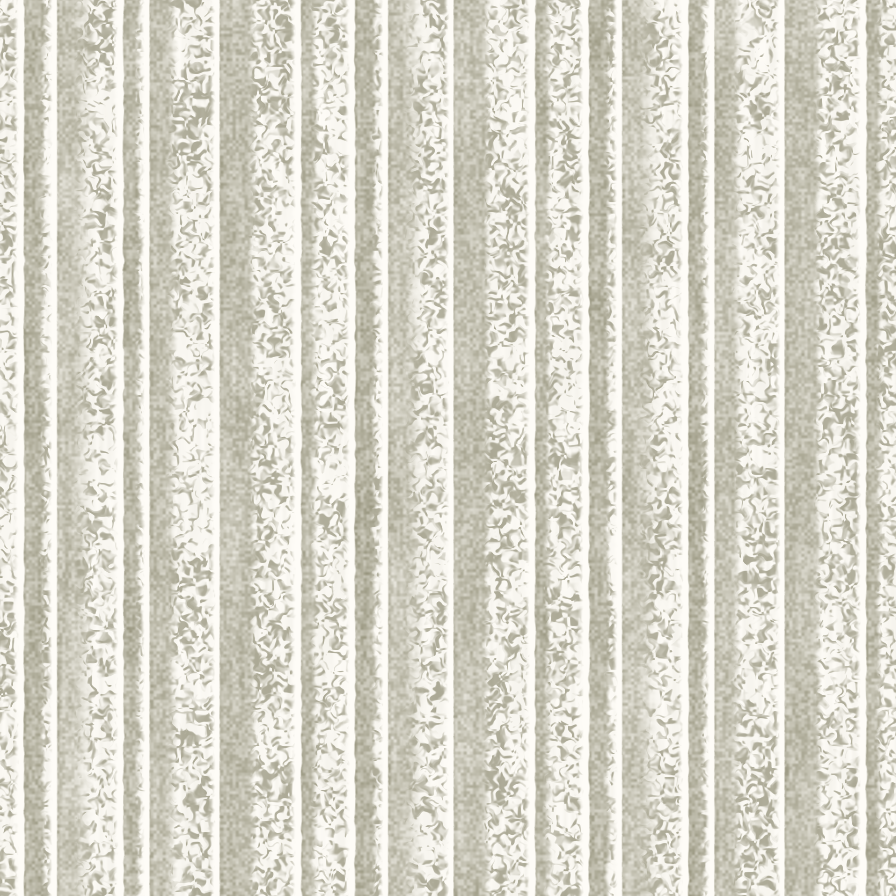
Write a three.js fragment shader that draws this texture.

```glsl
// Vertical pleats in beige and white: each has a shaded left side, a speckled
// face and a clean bright right rim. Six pleat kinds form a group; three groups
// span the canvas, the middle one lacking its third and fourth pleat.

#define SPAN 766.0          // canvas width in design units
#define GROUP 283.0         // width of a full group
#define SKIP_AT 85.0        // where the short group jumps ahead
#define SKIP 83.0           // width left out of the short group
#define OFFSET 0.0247       // left margin before the first group
#define SPECK_SIZE 3.1
#define SPECK_INK 0.85
#define GRAIN 0.50
#define WHITE vec3(0.995, 0.987, 0.967)
#define DARK vec3(0.65, 0.64, 0.56)

varying vec2 vUv;

float hash(vec2 p) {
  p = fract(p * vec2(0.1031, 0.1137));
  p += dot(p, p.yx + 33.33);
  return fract((p.x + p.y) * p.x * 17.0);
}

float noise(vec2 p) {
  vec2 i = floor(p), f = fract(p);
  f = f * f * (3.0 - 2.0 * f);
  return mix(mix(hash(i), hash(i + vec2(1.0, 0.0)), f.x),
             mix(hash(i + vec2(0.0, 1.0)), hash(i + vec2(1.0, 1.0)), f.x), f.y);
}

// Position inside a group; the short middle group skips two pleats
float groupPosition(float u) {
  float shortEnd = 2.0 * GROUP - SKIP;
  if (u >= shortEnd) return u - shortEnd;
  if (u < GROUP) return u;
  float q = u - GROUP;
  return q < SKIP_AT ? q : q + SKIP;
}

void main() {
  vec2 p = vUv * SPAN;
  float q = groupPosition(fract(vUv.x - OFFSET) * SPAN);

  // Pleat kinds: width, shaded width, softness of the shade, darkness
  vec4 kinds[6];
  kinds[0] = vec4(29.0, 18.0, 2.5, 0.76);
  kinds[1] = vec4(56.0, 22.0, 11.0, 0.62);
  kinds[2] = vec4(23.0, 14.5, 2.5, 0.76);
  kinds[3] = vec4(60.0, 20.0, 5.0, 0.66);
  kinds[4] = vec4(69.0, 29.0, 3.5, 0.66);
  kinds[5] = vec4(46.0, 12.5, 3.0, 0.74);

  // Find the pleat under this point
  vec4 pleat = kinds[0];
  float start = 0.0, d = q;
  for (int i = 0; i < 6; i++) {
    if (q >= start) {
      pleat = kinds[i];
      d = q - start;
    }
    start += kinds[i].x;
  }

  // Wear: broad patches, upright fibres, fine grain and curled specks
  float patches = noise(p * vec2(0.045, 0.022) + 7.0);
  float fibres = noise(p * vec2(0.30, 0.018) + 41.0);
  float grain = noise(p / 2.6 + 90.0);
  vec2 curl = vec2(noise(p * 0.16 + 13.0), noise(p * 0.16 + 57.0));
  float speck = noise(p / SPECK_SIZE + 2.5 * curl);
  speck = smoothstep(0.34, 0.90, speck + 0.35 * (patches - 0.5));

  // Shaded side with a crisp left edge and a frayed right edge
  float narrow = step(0.7, pleat.w);
  float fray = noise(vec2(p.x * 0.03, p.y * 0.14));
  float fine = noise(p * vec2(0.12, 0.30) + 23.0);
  float left = smoothstep(0.0, 2.0, d - 1.6 * narrow * fray);
  float edge = pleat.y + 3.0 * (fray - 0.5) + 4.0 * (fine - 0.5);
  float shade = left * (1.0 - smoothstep(edge - pleat.z, edge + pleat.z, d));
  float crease = left * (1.0 - smoothstep(1.5, 5.0, d));

  // Specks thin out towards the bright right rim
  float rim = smoothstep(pleat.x - 8.0, pleat.x - 3.0, d + 2.0 * (fine - 0.5));
  float face = left * (1.0 - rim);

  float beige = pleat.w + GRAIN * (grain - 0.5)
              + 0.16 * (patches - 0.5) + 0.18 * (fibres - 0.5) + 0.10 * crease;
  float pale = face * (SPECK_INK * speck + 0.10 * fibres);
  float ink = mix(pale, beige, shade);
  gl_FragColor = vec4(mix(WHITE, DARK, clamp(ink, 0.0, 1.15)), 1.0);
}
```
